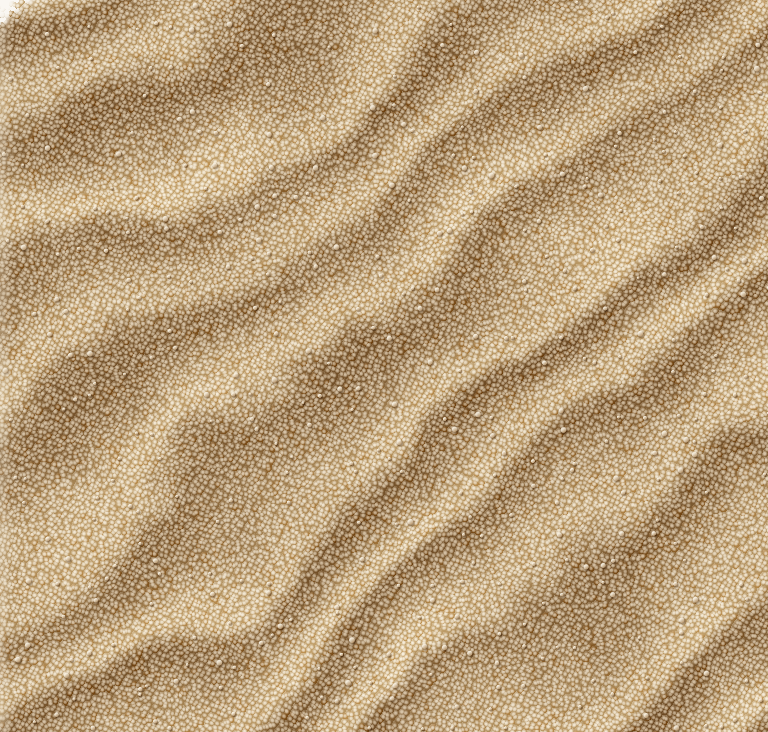
This texture is drawn by a Shadertoy shader. Its source:

```glsl
// Wind-rippled sand: diagonal dunes of shade covered in fine, beady grains

vec2 hash2(vec2 p) {
    vec3 q = fract(p.xyx * vec3(0.1031, 0.1030, 0.0973));
    q += dot(q, q.yzx + 33.33);
    return fract((q.xx + q.yz) * q.zy);
}

float gradientNoise(vec2 p) {
    vec2 i = floor(p), f = fract(p);
    vec2 u = f * f * f * (f * (f * 6.0 - 15.0) + 10.0);
    vec4 corner;
    for (int k = 0; k < 4; k++) {
        vec2 o = vec2(k & 1, k >> 1);
        float angle = 6.2832 * hash2(i + o + 50.0).x;
        corner[k] = dot(vec2(cos(angle), sin(angle)), f - o);
    }
    return mix(mix(corner.x, corner.y, u.x), mix(corner.z, corner.w, u.x), u.y);
}

// Nearest grain: xy = offset from its centre, zw = its random values
vec4 nearestGrain(vec2 p, float jitter) {
    vec2 cell = floor(p);
    vec4 grain = vec4(9.0);
    for (int y = -1; y <= 1; y++)
    for (int x = -1; x <= 1; x++) {
        vec2 id = cell + vec2(x, y);
        vec2 rnd = hash2(id + 200.0);
        vec2 off = p - id - 0.5 - jitter * (rnd - 0.5);
        if (dot(off, off) < dot(grain.xy, grain.xy)) grain = vec4(off, hash2(id + 417.0));
    }
    return grain;
}

// Brightness of the ripples: a crisp drop behind each crest, then a slow rise
float rippleLight(vec2 p) {
    float along = dot(p, vec2(0.79, 0.62)), across = dot(p, vec2(0.62, -0.79));
    vec2 q = vec2(along, across);
    float phase = across * 6.4
        + 0.95 * gradientNoise(q * vec2(2.1, 3.2) + 3.7)
        + 0.35 * gradientNoise(q * vec2(5.0, 7.0) + 11.0)
        + 0.10 * gradientNoise(q * 20.0);
    float f = fract(phase);
    float light = 1.0 - smoothstep(0.0, 0.3, f) + smoothstep(0.3, 0.95, f);
    float strength = 0.85 + 0.7 * gradientNoise(q * vec2(3.0, 5.0) + 27.0);
    return mix(0.55, light, clamp(strength, 0.35, 1.0)) + 0.22 * gradientNoise(p * 5.0 + 8.0);
}

void mainImage(out vec4 fragColor, in vec2 fragCoord) {
    vec2 p = fragCoord / iResolution.y;
    vec2 sunward = vec2(-0.6, 0.8);
    float light = rippleLight(p);

    // Fine grains on a slightly bent, turned grid
    vec2 bend = 0.006 * vec2(gradientNoise(p * 14.0), gradientNoise(p * 14.0 + 40.0));
    vec2 g = mat2(0.88, 0.48, -0.48, 0.88) * (p + bend) * 158.0;
    vec4 grain = nearestGrain(g, 0.6);
    vec2 off = grain.xy * mat2(0.88, 0.48, -0.48, 0.88);
    float bead = 1.0 - smoothstep(0.12, 0.62, length(off));
    bead += 0.55 * dot(off, sunward) + 0.35 * (grain.z - 0.5);

    // Warm gaps and pale grain tops, both following the ripple light
    vec3 gapColor = mix(vec3(0.49, 0.36, 0.21), vec3(0.77, 0.65, 0.46), light);
    vec3 topColor = mix(vec3(0.77, 0.68, 0.56), vec3(0.93, 0.88, 0.79), light);
    vec3 color = mix(gapColor, topColor, clamp(bead, -0.15, 1.15));
    float ochre = smoothstep(0.75, 0.95, grain.w) * (1.0 - 0.7 * clamp(bead, 0.0, 1.0));
    color -= vec3(0.02, 0.06, 0.10) * ochre;

    // Sparse coarse grains, each with a shadow on its lower right
    vec4 coarse = nearestGrain(p * 36.0, 0.8);
    float radius = 0.08 + 0.08 * coarse.w * coarse.w;
    float present = step(0.68, coarse.z);
    float shadow = 1.0 - smoothstep(0.6, 1.5, length(coarse.xy + sunward * 0.07) / radius);
    float body = 1.0 - smoothstep(0.7, 1.1, length(coarse.xy) / radius);
    float glint = 0.75 + 0.6 * dot(coarse.xy, sunward) / radius;
    vec3 stone = mix(vec3(0.66, 0.50, 0.30), vec3(0.98, 0.95, 0.89), clamp(glint, 0.0, 1.0));
    color *= 1.0 - vec3(0.30, 0.36, 0.44) * shadow * present;
    color = mix(color, stone, 0.9 * body * present);

    // Bleached left rim and rounded upper-left corner
    float rim = 1.0 - smoothstep(0.0, 0.02, p.x + 0.01 * gradientNoise(p * 30.0));
    float corner = 1.0 - smoothstep(0.02, 0.05, p.x + (1.0 - p.y) + 0.03 * (grain.z - 0.5));
    color = mix(color, vec3(0.93, 0.89, 0.81), 0.3 * rim);
    color = mix(color, vec3(0.98, 0.97, 0.95), corner);

    fragColor = vec4(clamp(color, 0.0, 1.0), 1.0);
}
```
